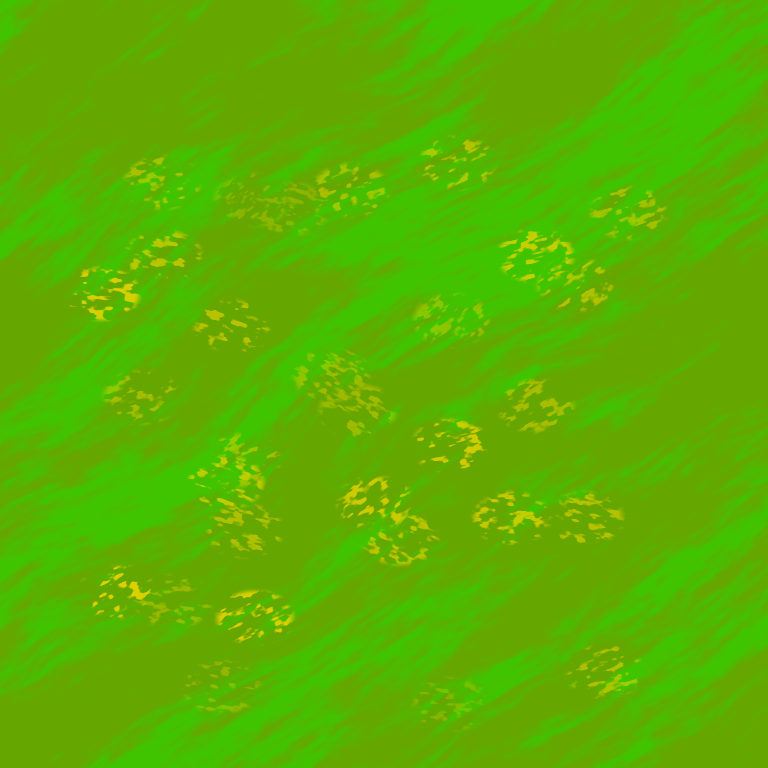
A WebGL 2 fragment shader for this texture:

```glsl
#version 300 es
precision highp float;
// Slanted green and olive brush strokes with scattered patches of yellow flecks.

uniform vec2 u_resolution;
out vec4 fragColor;

const vec3 OLIVE = vec3(0.40, 0.65, 0.0);
const vec3 GREEN = vec3(0.25, 0.77, 0.0);
const vec3 YELLOW = vec3(0.88, 0.82, 0.0);
const int PATCH_COUNT = 30;

float hash(vec2 p) {
    vec3 q = fract(p.xyx * 0.1031);
    q += dot(q, q.yzx + 33.33);
    return fract((q.x + q.y) * q.z);
}

float noise(vec2 p) {
    vec2 cell = floor(p);
    vec2 f = fract(p);
    f = f * f * (3.0 - 2.0 * f);
    float low = mix(hash(cell), hash(cell + vec2(1.0, 0.0)), f.x);
    float high = mix(hash(cell + vec2(0.0, 1.0)), hash(cell + 1.0), f.x);
    return mix(low, high, f.y);
}

vec2 rotate(vec2 p, float angle) {
    float c = cos(angle);
    float s = sin(angle);
    return vec2(c * p.x + s * p.y, c * p.y - s * p.x);
}

// Fine parallel marks left by the hairs of a brush.
float bristles(vec2 q) {
    return 0.40 * noise(q * vec2(13.0, 75.0) + 71.0)
         + 0.38 * noise(q * vec2(28.0, 140.0) + 19.0)
         + 0.22 * noise(q * vec2(75.0, 230.0) + 5.0);
}

// Amount of bright green: broad sweeps broken up by bristle marks.
float strokes(vec2 p) {
    vec2 q = rotate(p, 0.58);
    q.y += 0.06 * (noise(p * 3.5 + 7.0) - 0.5);
    q.y += 0.010 * (noise(p * 13.0 + 31.0) - 0.5);
    float broad = 0.52 * noise(q * vec2(3.6, 10.5) + 13.0)
                + 0.48 * noise(q * vec2(6.5, 23.0) + 47.0);
    float hairs = bristles(q) - 0.5;
    float sweep = 0.5 + 0.86 * (broad - 0.5) + 0.58 * hairs;
    return clamp(smoothstep(0.365, 0.745, sweep) + 0.22 * hairs, 0.0, 1.0);
}

// Ragged flecks inside one oval patch; offset is measured from its centre.
float flecks(vec2 offset, float seed) {
    vec2 radii = vec2(0.053, 0.037);
    float mask = 1.0 - smoothstep(0.8, 1.05, length(offset / radii));
    float angle = mix(-0.5, 0.75, hash(vec2(seed, 3.0)));
    vec2 q = rotate(offset, angle) + seed;
    float grain = 0.70 * noise(q * vec2(88.0, 165.0))
                + 0.30 * noise(q * vec2(180.0, 380.0) + 9.0);
    float strength = mix(0.3, 1.0, hash(vec2(seed, 11.0)));
    return mask * strength * smoothstep(0.55, 0.74, grain);
}

// Strongest fleck over all patches, spread evenly with loose jitter.
float scatterFlecks(vec2 p) {
    float amount = 0.0;
    for (int i = 0; i < PATCH_COUNT; i++) {
        float seed = float(i) + 1.0;
        vec2 spread = fract(0.5 + seed * vec2(0.7549, 0.5698));
        vec2 jitter = vec2(hash(vec2(seed, 17.0)), hash(vec2(seed, 29.0))) - 0.5;
        vec2 centre = mix(vec2(0.12), vec2(0.88), spread) + 0.18 * jitter;
        amount = max(amount, flecks(p - centre, seed));
    }
    return amount;
}

void main() {
    vec2 p = gl_FragCoord.xy / min(u_resolution.x, u_resolution.y);
    vec3 colour = mix(OLIVE, GREEN, strokes(p));
    colour = mix(colour, YELLOW, scatterFlecks(p));
    fragColor = vec4(colour, 1.0);
}
```
